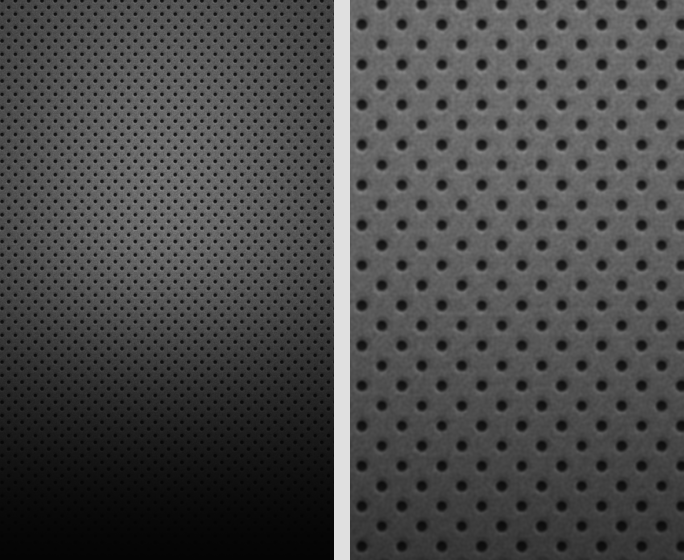
Left, the full canvas; right, a detail of the centre.
Write a Shadertoy shader that draws this texture.

```glsl
// Dark perforated metal sheet: staggered round holes under a soft spotlight fading to black.
#define CELLS vec2(25.07, 41.85)      // lattice cells across and down, two holes each
#define PHASE vec2(0.155, 0.06)       // lattice shift in cells
#define HOLE_RADIUS 0.130             // in cells
#define HOLE_SHADE 0.20               // hole floor relative to the surface
#define RIM_LIGHT 0.20                // strength of the lit lower lip
#define GRAIN 0.17                    // surface noise strength
#define EDGE_GREY 0.205
#define PEAK_GREY 0.415
#define BLACK_LEVEL 0.014
#define SPOT_CENTER vec2(0.5, 0.34)   // measured from the top left
#define SPOT_SIZE vec2(0.52, 0.42)
#define FADE_RANGE vec2(0.40, 1.04)   // fall to black, from the top

vec2 hash2(vec2 p) {
    vec3 q = fract(p.xyx * vec3(0.1031, 0.1030, 0.0973));
    q += dot(q, q.yzx + 33.33);
    return fract((q.xx + q.yz) * q.zy);
}

float cornerSlope(vec2 cell, vec2 offset, vec2 f) {
    return dot(hash2(cell + offset) * 2.0 - 1.0, f - offset);
}

float gradientNoise(vec2 p) {
    vec2 i = floor(p), f = fract(p);
    vec2 u = f * f * f * (f * (f * 6.0 - 15.0) + 10.0);
    return mix(mix(cornerSlope(i, vec2(0, 0), f), cornerSlope(i, vec2(1, 0), f), u.x),
               mix(cornerSlope(i, vec2(0, 1), f), cornerSlope(i, vec2(1, 1), f), u.x), u.y);
}

// Offset from the nearest hole of the centred lattice
vec2 nearestHole(vec2 p) {
    vec2 a = p - floor(p + 0.5);
    vec2 b = fract(p) - 0.5;
    return dot(a, a) < dot(b, b) ? a : b;
}

// Spotlight brightness, y pointing down
float sheetLight(vec2 uv) {
    vec2 d = (uv - SPOT_CENTER) / SPOT_SIZE;
    float spot = mix(EDGE_GREY, PEAK_GREY, exp(-dot(d, d)));
    return spot * (1.0 - smoothstep(FADE_RANGE.x, FADE_RANGE.y, uv.y));
}

void mainImage(out vec4 fragColor, in vec2 fragCoord) {
    vec2 uv = fragCoord / iResolution.xy;
    uv.y = 1.0 - uv.y;
    vec2 p = uv * CELLS - PHASE;
    float pixel = CELLS.x / iResolution.x;
    float soft = max(0.8 * pixel, 0.06);

    // Lit surface with fine, slightly diagonal grain
    vec2 slanted = mat2(0.8, 0.6, -0.6, 0.8) * p;
    float grain = 0.7 * gradientNoise(slanted * vec2(3.7, 6.1) + 400.0)
                + gradientNoise(p * 9.7 + 900.0);
    float grey = sheetLight(uv) * (1.0 + GRAIN * grain);

    // Lit lip, strongest on the lower left of each hole
    vec2 h = nearestHole(p);
    vec2 id = p - h;
    float radius = HOLE_RADIUS * (0.95 + 0.1 * hash2(floor(id * 2.0 + 0.5) + 7.0).x);
    float dist = length(h) - radius;
    float facing = dot(h / max(length(h), 0.001), normalize(vec2(-0.5, 1.0)));
    float lipOffset = (dist - 0.06) / 0.06;
    float lip = exp(-lipOffset * lipOffset);
    grey *= 1.0 + RIM_LIGHT * lip * facing;

    // Recessed hole with a slightly lighter lower wall
    float inside = 1.0 - smoothstep(-soft, soft, dist);
    float wall = HOLE_SHADE * (1.0 + 0.5 * h.y / radius);
    grey *= mix(1.0, wall, inside);

    fragColor = vec4(vec3(grey + BLACK_LEVEL), 1.0);
}
```
